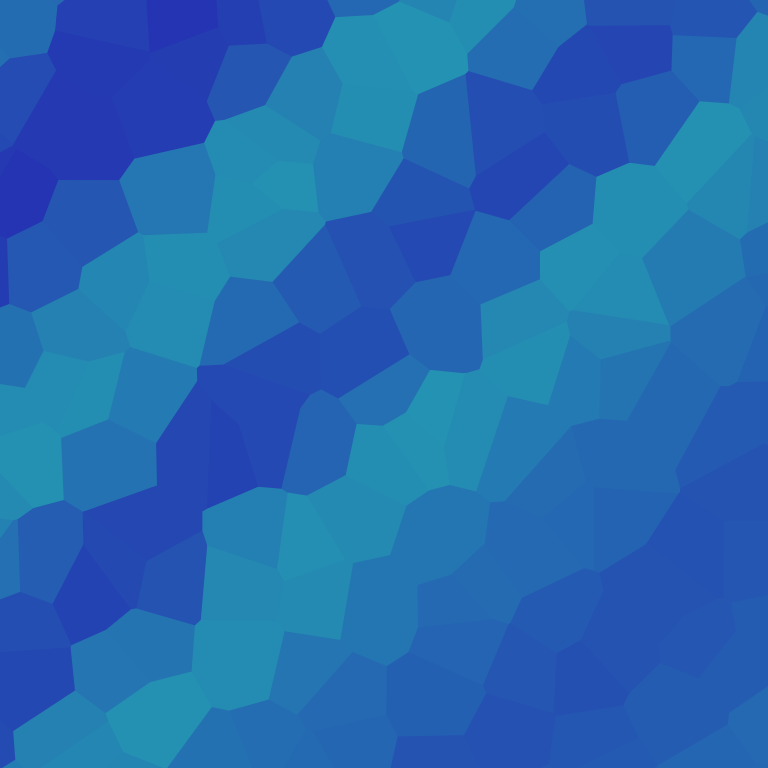
Give the GLSL for this background, as a Shadertoy shader.

```glsl
// Flat cellular mosaic in blue and teal, crossed by soft diagonal bands.
// Voronoi cells from a jittered grid each take one tone, read from a
// smooth band profile at the cell's seed; cell borders are antialiased.

const float CELLS = 11.5;         // grid cells across the canvas
const float JITTER = 1.0;         // seed scatter inside a grid cell
const float TONE_NOISE = 0.035;   // random tone spread between cells
const float RED = 0.14;
const float BLUE = 0.70;

// Band profile: x = distance down the diagonal from the top left corner
// (0 to 2), y = green level there.
const int STOP_COUNT = 8;
const vec2 STOPS[STOP_COUNT] = vec2[](
    vec2(0.02, 0.42), vec2(0.26, 0.20), vec2(0.60, 0.56), vec2(0.89, 0.27),
    vec2(1.12, 0.56), vec2(1.36, 0.42), vec2(1.63, 0.32), vec2(2.00, 0.41));

// Integer hash giving three values in 0..1 for a grid cell
vec3 hash3(vec2 cell) {
    uvec3 h = uvec3(ivec3(ivec2(cell) + 64, 17));
    h = h * 1664525u + 1013904223u;
    for (int i = 0; i < 2; i++) {
        h.x += h.y * h.z;
        h.y += h.z * h.x;
        h.z += h.x * h.y;
        h ^= h >> 16u;
    }
    return vec3(h & 0xffffu) / 65535.0;
}

vec2 seedPosition(vec2 cell) {
    return cell + 0.5 + JITTER * (hash3(cell).xy - 0.5);
}

// Smooth interpolation through the band stops
float bandTone(float diagonal) {
    float tone = STOPS[0].y;
    for (int i = 1; i < STOP_COUNT; i++) {
        float blend = smoothstep(STOPS[i - 1].x, STOPS[i].x, diagonal);
        tone = mix(tone, STOPS[i].y, blend);
    }
    return tone;
}

vec3 cellColor(vec2 cell) {
    vec2 seed = seedPosition(cell) / CELLS;
    float tone = bandTone(seed.x + 1.0 - seed.y);

    // The broad lower right slope is calmer than the upper left bands
    float calm = smoothstep(1.15, 1.45, seed.x + 1.0 - seed.y);
    tone += TONE_NOISE * (hash3(cell).z - 0.5) * mix(1.0, 0.4, calm);
    return vec3(RED, tone, BLUE);
}

void mainImage(out vec4 fragColor, in vec2 fragCoord) {
    vec2 p = fragCoord / iResolution.xy * CELLS;
    vec2 base = floor(p);

    // Two nearest seeds
    float nearDist = 1e3, nextDist = 1e3;
    vec2 nearCell = base, nextCell = base;
    for (int y = -2; y <= 2; y++) {
        for (int x = -2; x <= 2; x++) {
            vec2 cell = base + vec2(x, y);
            vec2 offset = seedPosition(cell) - p;
            float dist = dot(offset, offset);
            if (dist < nearDist) {
                nextDist = nearDist;
                nextCell = nearCell;
                nearDist = dist;
                nearCell = cell;
            } else if (dist < nextDist) {
                nextDist = dist;
                nextCell = cell;
            }
        }
    }

    // Blend across the border over about one pixel
    float spacing = distance(seedPosition(nearCell), seedPosition(nextCell));
    float edge = (nextDist - nearDist) / (2.0 * max(spacing, 1e-4));
    float pixel = CELLS / min(iResolution.x, iResolution.y);
    float coverage = clamp(0.5 + edge / pixel, 0.5, 1.0);
    vec3 color = mix(cellColor(nextCell), cellColor(nearCell), coverage);

    fragColor = vec4(color, 1.0);
}
```
